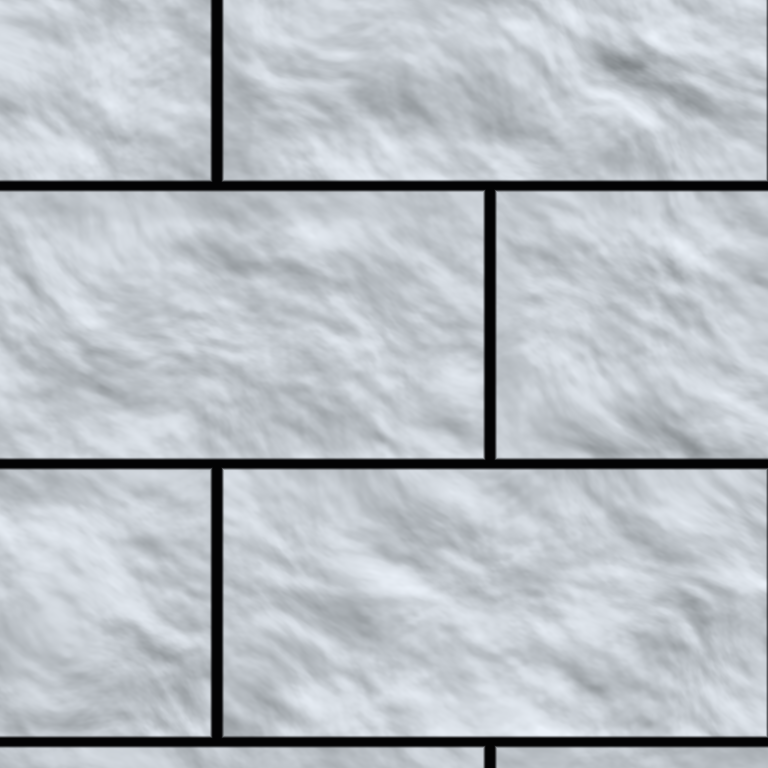
Write a WebGL 1 fragment shader that draws this texture.

```glsl
precision highp float;
// Running-bond wall of rough pale grey stone blocks with thin black joints.
uniform vec2 u_resolution;

const vec2 BLOCK = vec2(0.724, 0.362);       // block pitch
const vec2 ORIGIN = vec2(0.2826, 0.034);     // lower left joint crossing
const float ROW_SHIFT = 0.3555;              // sideways shift of odd rows
const vec2 JOINT_HALF = vec2(0.0076, 0.0066);
const vec3 JOINT = vec3(0.01, 0.01, 0.015);
const vec3 STONE_DARK = vec3(0.42, 0.44, 0.45);
const vec3 STONE_LIGHT = vec3(0.92, 0.945, 0.975);

float hash(vec2 p) {
  vec3 q = fract(p.xyx * 0.1031);
  q += dot(q, q.yzx + 33.33);
  return fract((q.x + q.y) * q.z);
}

float noise(vec2 p) {
  vec2 i = floor(p);
  vec2 f = p - i;
  f = f * f * f * (f * (f * 6.0 - 15.0) + 10.0);
  float low = mix(hash(i), hash(i + vec2(1.0, 0.0)), f.x);
  float high = mix(hash(i + vec2(0.0, 1.0)), hash(i + vec2(1.0)), f.x);
  return mix(low, high, f.y);
}

float fbm(vec2 p) {
  float sum = 0.0;
  float amplitude = 0.5;
  for (int i = 0; i < 5; i++) {
    sum += amplitude * noise(p);
    p = mat2(0.93, 0.37, -0.37, 0.93) * p * 2.03 + 17.3;
    amplitude *= 0.47;
  }
  return sum;
}

// Chipped surface height, with ridges that fall towards the lower right.
float stoneHeight(vec2 p, vec2 seed) {
  vec2 warp = vec2(noise(p * 7.0 + seed), noise(p * 7.0 + seed + 31.7)) - 0.5;
  p += 0.05 * warp;
  vec2 grain = vec2(dot(p, vec2(0.85, -0.53)), dot(p, vec2(0.53, 0.85)));
  return fbm(grain * vec2(7.0, 13.0) + seed);
}

// Stone brightness from 0 to 1, lit from the upper right.
float stoneTone(vec2 p, vec2 seed) {
  float height = stoneHeight(p, seed);
  float slope = height - stoneHeight(p + vec2(0.005, 0.011), seed);
  float mottle = fbm(p * vec2(9.0, 12.0) + seed + 57.0) - 0.48;
  float tone = 0.71 + 1.7 * slope + 0.45 * mottle;
  return tone - 0.35 * max(tone - 0.82, 0.0);
}

// Shade of the dressed margin along the top and left of a block.
float marginShade(vec2 toLeft, vec2 toTop, vec2 id) {
  float left = 1.0 - smoothstep(0.034, 0.052, toLeft.x + toLeft.y);
  float top = 1.0 - smoothstep(0.032, 0.052, toTop.x + toTop.y);
  return max(left * (0.3 + 0.7 * hash(id + 5.1)), top * (0.4 + 0.6 * hash(id + 9.7)));
}

void main() {
  vec2 p = gl_FragCoord.xy / u_resolution;

  // Find the block and the place within it
  vec2 q = p - ORIGIN;
  float row = floor(q.y / BLOCK.y);
  q.x -= ROW_SHIFT * mod(row, 2.0);
  vec2 id = vec2(floor(q.x / BLOCK.x), row);
  vec2 local = q - id * BLOCK;
  vec2 seed = 40.0 * vec2(hash(id + 3.7), hash(id + 21.3));

  // Rough face and its margins
  float tone = stoneTone(p, seed);
  float wobble = 0.012 * (noise(p * 30.0 + seed) - 0.5);
  float margin = marginShade(vec2(local.x, wobble), vec2(BLOCK.y - local.y, wobble), id);
  tone = mix(tone, 0.52 + 0.35 * (tone - 0.52), 0.55 * margin);
  tone += 0.07 * (1.0 - smoothstep(0.008, 0.022, local.y));
  vec3 color = mix(STONE_DARK, STONE_LIGHT, clamp(tone, 0.0, 1.0));

  // Soft-edged joints
  vec2 gap = min(local, BLOCK - local) - JOINT_HALF;
  float soft = max(0.0025, 0.75 / min(u_resolution.x, u_resolution.y));
  float face = smoothstep(-soft, soft, min(gap.x, gap.y));
  gl_FragColor = vec4(mix(JOINT, color, face), 1.0);
}
```
